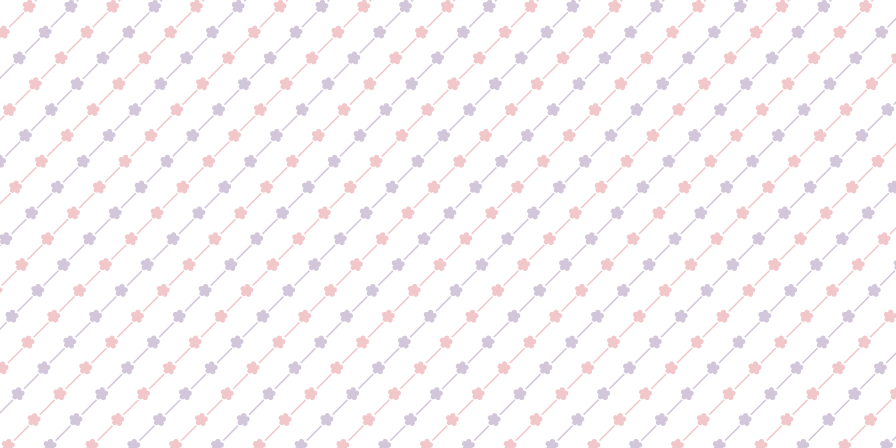
A WebGL 1 fragment shader for this pattern:

```glsl
precision highp float;

uniform vec2 u_resolution;

// Five round petals joined by a central disc, first petal towards -x
float flowerDistance(vec2 p) {
  float sector = 6.2831853 / 5.0;
  float angle = mod(atan(p.y, -p.x) + 0.5 * sector, sector) - 0.5 * sector;
  vec2 folded = length(p) * vec2(cos(angle), sin(angle));
  float petal = length(folded - vec2(3.4, 0.0)) - 2.3;
  return min(petal, length(p) - 4.1);
}

// Round-ended bar along x, centred on the origin
float barDistance(vec2 p, float halfLength, float halfWidth) {
  p.x -= clamp(p.x, -halfLength, halfLength);
  return length(p) - halfWidth;
}

void main() {
  // The canvas is 384 units high
  float pixel = 384.0 / u_resolution.y;
  vec2 p = gl_FragCoord.xy * pixel - vec2(24.8, 378.5);

  // Diagonal stripes at 45 degrees, 35.85 units apart horizontally
  float stripe = floor((p.x - p.y) / 35.85 + 0.5);
  p.x -= stripe * 35.85;
  vec2 q = vec2(p.x + p.y, p.y - p.x) * 0.70710678;

  // Flowers and connecting bars repeat along each stripe
  float spacing = 31.31;
  vec2 flowerPos = vec2(mod(q.x + 0.5 * spacing, spacing) - 0.5 * spacing, q.y);
  vec2 barPos = vec2(mod(q.x, spacing) - 0.5 * spacing, q.y + 0.6);
  float d = min(flowerDistance(flowerPos), barDistance(barPos, 8.4, 0.65));

  // Stripes alternate between pink and lavender
  vec3 pink = vec3(0.945, 0.78, 0.79);
  vec3 lavender = vec3(0.825, 0.775, 0.855);
  vec3 ink = mix(pink, lavender, mod(stripe, 2.0));
  float coverage = clamp(0.5 - d / pixel, 0.0, 1.0);
  gl_FragColor = vec4(mix(vec3(1.0), ink, coverage), 1.0);
}
```
